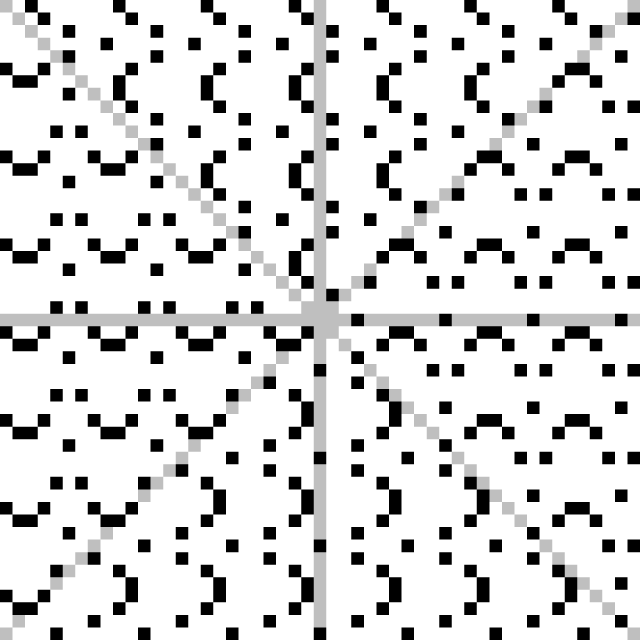
Reproduce this pattern procedurally as a Shadertoy shader.

```glsl
// Square number spiral on a 51 x 51 grid, counted counterclockwise from 1.
// Multiples of seven are black; the axes and diagonals are grey on white.
// Each cell's number follows directly from its ring and side.

// Number held by a cell, where (0, 0) is the centre
int spiralNumber(ivec2 cell) {
    int ring = max(abs(cell.x), abs(cell.y));
    if (ring == 0) return 1;

    int inner = (2 * ring - 1) * (2 * ring - 1);
    if (cell.y == -ring) return inner + 7 * ring + cell.x;  // bottom
    if (cell.x == -ring) return inner + 5 * ring - cell.y;  // left
    if (cell.y == ring)  return inner + 3 * ring - cell.x;  // top
    return inner + ring + cell.y;                           // right
}

vec3 cellColor(ivec2 cell) {
    if (spiralNumber(cell) % 7 == 0) return vec3(0.0);
    bool onAxis = cell.x == 0 || cell.y == 0;
    bool onDiagonal = abs(cell.x) == abs(cell.y);
    return onAxis || onDiagonal ? vec3(0.75) : vec3(1.0);
}

void mainImage(out vec4 fragColor, in vec2 fragCoord) {
    float side = min(iResolution.x, iResolution.y);
    vec3 color = vec3(0.0);

    // Average 4 x 4 samples per pixel to smooth the cell edges
    for (int j = 0; j < 4; j++) {
        for (int i = 0; i < 4; i++) {
            vec2 offset = (vec2(i, j) + 0.5) / 4.0 - 0.5;
            vec2 p = (fragCoord + offset - 0.5 * iResolution.xy) / side;
            color += cellColor(ivec2(floor(p * 51.0 + 0.5)));
        }
    }
    fragColor = vec4(color / 16.0, 1.0);
}
```
